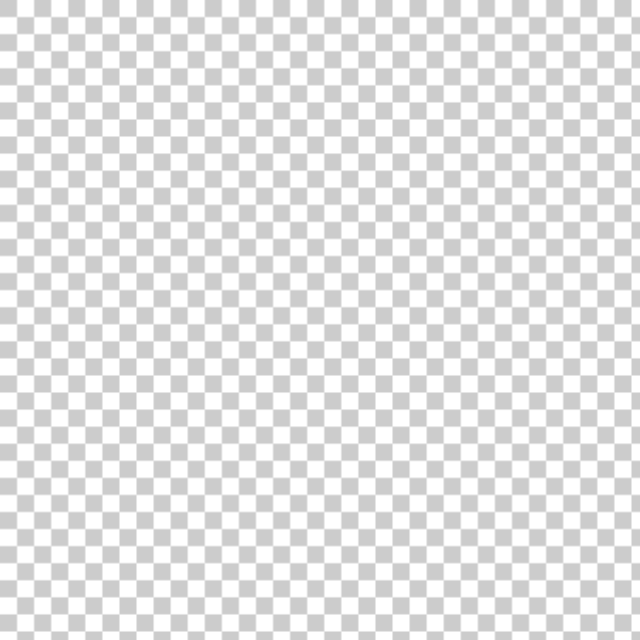
Give the GLSL for this pattern, as a three.js fragment shader.

```glsl
varying vec2 vUv;

const float CELLS = 37.5;      // squares across and down
const float EDGE_WIDTH = 0.12; // soft edge, as a share of one square
const vec3 GREY = vec3(0.8);
const vec3 WHITE = vec3(1.0);

// Alternates between +1 and -1 on successive unit bands, with soft steps
vec2 softBands(vec2 p, float width) {
  vec2 edgeDistance = abs(mod(p - 0.5, 2.0) - 1.0) - 0.5;
  return clamp(edgeDistance * 2.0 / width, -1.0, 1.0);
}

// 1 on even squares, 0 on odd squares
float checker(vec2 p, float width) {
  vec2 bands = softBands(p, width);
  return 0.5 + 0.5 * bands.x * bands.y;
}

void main() {
  // Count squares from the top left corner, keeping the outer border crisp
  vec2 p = vec2(vUv.x, 1.0 - vUv.y) * CELLS;
  p = max(p, vec2(0.5));

  gl_FragColor = vec4(mix(WHITE, GREY, checker(p, EDGE_WIDTH)), 1.0);
}
```
